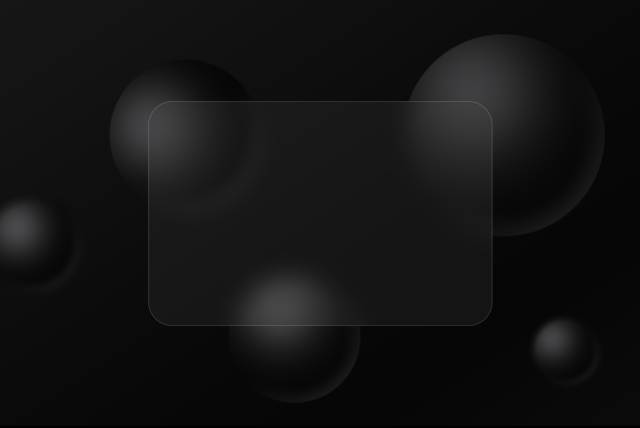
Write a Shadertoy shader that draws this background.

```glsl
#define ASPECT 1.497
#define PANEL_CENTER vec2(0.7485, 0.501)
#define PANEL_HALF vec2(0.4025, 0.263)
#define PANEL_CORNER 0.056
#define FROST_BLUR 0.055
#define FROST_TINT 0.058
#define FROST_CLARITY 0.79
#define BORDER_LIGHT 0.085
#define RIM_LIGHT 0.085
#define SPHERE_DARK 0.022
#define BOTTOM_LINE 0.005

const int SPHERES = 5;

// Center, radius and edge softness
const vec4 BODY[SPHERES] = vec4[](
    vec4(0.433, 0.684, 0.177, 0.0),
    vec4(1.177, 0.684, 0.236, 0.0),
    vec4(0.688, 0.213, 0.154, 0.0),
    vec4(0.078, 0.429, 0.109, 0.022),
    vec4(1.322, 0.179, 0.078, 0.014));

// Highlight offset in radii, highlight spread and brightness
const vec4 LIGHT[SPHERES] = vec4[](
    vec4(-0.46, 0.12, 0.62, 0.27),
    vec4(-0.32, 0.43, 0.68, 0.25),
    vec4(-0.22, 0.42, 0.62, 0.28),
    vec4(-0.36, 0.36, 0.65, 0.29),
    vec4(-0.42, 0.38, 0.68, 0.27));

float roundedBox(vec2 p, vec2 halfSize, float corner) {
    vec2 q = abs(p) - halfSize + corner;
    return length(max(q, 0.0)) + min(max(q.x, q.y), 0.0) - corner;
}

// Diagonal gradient, darkest near three quarters of the way
vec3 backdrop(vec2 p) {
    float t = 0.5 * (p.x / ASPECT + 1.0 - p.y);
    float fall = mix(0.09, 0.024, smoothstep(-0.15, 0.78, t));
    float rise = 0.018 * smoothstep(0.76, 1.0, t);
    return vec3(fall) + rise * vec3(0.85, 0.85, 1.1);
}

// Backdrop and spheres, softened by the given blur
vec3 scene(vec2 p, float blur, float pixel) {
    vec3 color = backdrop(p);
    for (int i = 0; i < SPHERES; i++) {
        vec4 body = BODY[i];
        vec4 light = LIGHT[i];
        vec2 d = p - body.xy;
        float dist = length(d);
        float soft = max(body.w + blur, pixel);
        float cover = 1.0 - smoothstep(-soft, soft, dist - body.z);

        // Broad highlight with a faint rim on the far side
        vec2 fromLight = d - light.xy * body.z;
        float spread = light.z * body.z + 0.4 * blur;
        float glow = exp(-dot(fromLight, fromLight) / (spread * spread));
        float facing = max(dot(d, vec2(0.7, -0.7)) / max(dist, 0.001), 0.0);
        float rim = RIM_LIGHT * facing * smoothstep(0.72, 1.05, dist / body.z);
        float shade = mix(SPHERE_DARK, light.w, glow) + rim;
        color = mix(color, shade * vec3(0.99, 0.99, 1.02), cover);
    }
    return color;
}

void mainImage(out vec4 fragColor, in vec2 fragCoord) {
    vec2 p = fragCoord / iResolution.y;
    float pixel = 1.0 / iResolution.y;
    vec3 color = scene(p, 0.0, pixel);

    // Frosted panel with a thin border
    float edge = roundedBox(p - PANEL_CENTER, PANEL_HALF, PANEL_CORNER);
    float inside = 1.0 - smoothstep(-0.5 * pixel, 0.5 * pixel, edge);
    vec3 frosted = scene(p, FROST_BLUR, pixel) * FROST_CLARITY + FROST_TINT;
    float border = 1.0 - smoothstep(0.0005, 0.0005 + pixel, abs(edge + 0.001));
    color = mix(color, frosted + BORDER_LIGHT * border, inside);

    // Dark strip along the bottom
    color *= smoothstep(BOTTOM_LINE - pixel, BOTTOM_LINE + pixel, p.y);
    fragColor = vec4(color, 1.0);
}
```
